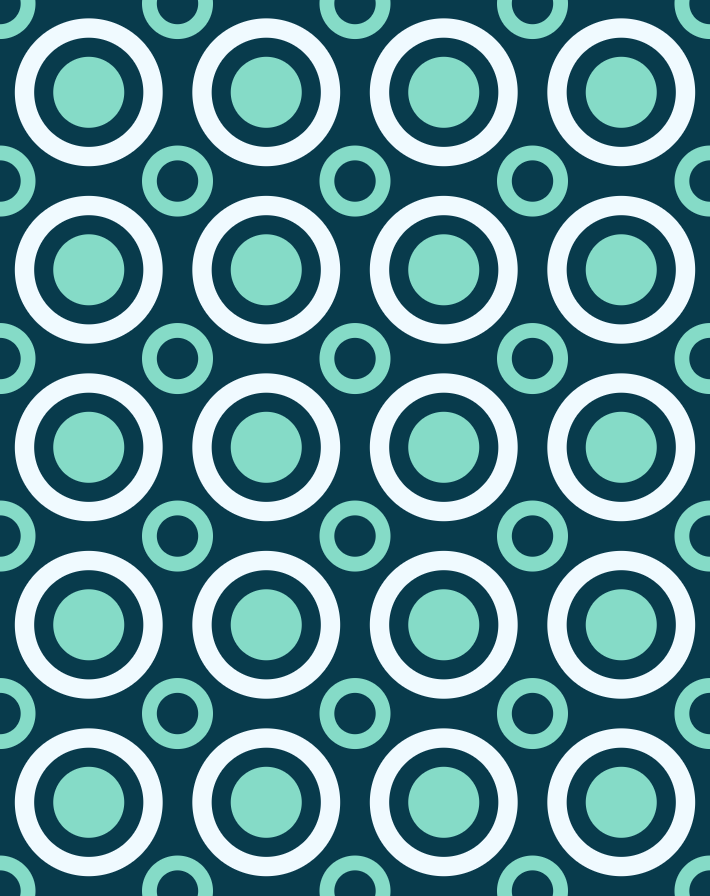
A WebGL 2 fragment shader for this pattern:

```glsl
#version 300 es
precision highp float;
// Square grid of pale rings around mint dots, with small mint rings at the cell corners.

uniform vec2 u_resolution;
out vec4 fragColor;

const float COLUMNS = 4.0;
const float ROW_SHIFT = 0.004; // vertical offset of the middle row, in cells

const vec3 NAVY = vec3(0.03, 0.23, 0.30);
const vec3 PALE = vec3(0.94, 0.98, 1.00);
const vec3 MINT = vec3(0.52, 0.86, 0.78);

// Radii in cells
const float DOT_RADIUS = 0.2;
const vec2 LARGE_RING = vec2(0.3075, 0.4165); // inner, outer
const vec2 SMALL_RING = vec2(0.1165, 0.2);

// Antialiased coverage of a disc
float disc(float dist, float radius, float pixel) {
    return clamp((radius - dist) / pixel + 0.5, 0.0, 1.0);
}

// Antialiased coverage of a ring between two radii
float ring(float dist, vec2 radii, float pixel) {
    return disc(dist, radii.y, pixel) - disc(dist, radii.x, pixel);
}

// Distance to the nearest point of the unit lattice
float latticeDistance(vec2 p) {
    return length(fract(p + 0.5) - 0.5);
}

void main() {
    // Cell units, measured from the canvas centre
    float pixel = COLUMNS / u_resolution.x;
    vec2 p = (gl_FragCoord.xy - 0.5 * u_resolution) * pixel;
    p.y -= ROW_SHIFT;

    // Large motifs sit half a cell across; small rings half a cell up
    float largeDist = latticeDistance(p - vec2(0.5, 0.0));
    float smallDist = latticeDistance(p - vec2(0.0, 0.5));

    vec3 color = NAVY;
    color = mix(color, PALE, ring(largeDist, LARGE_RING, pixel));
    color = mix(color, MINT, disc(largeDist, DOT_RADIUS, pixel));
    color = mix(color, MINT, ring(smallDist, SMALL_RING, pixel));

    fragColor = vec4(color, 1.0);
}
```
